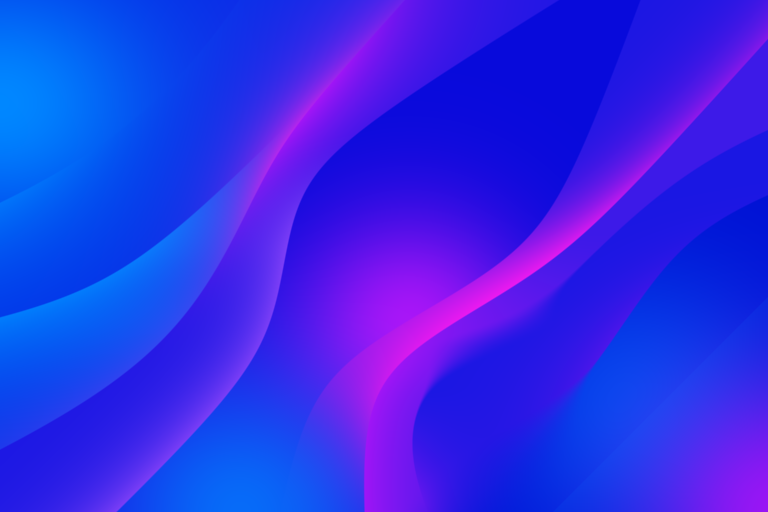
Give the GLSL for this background, as a Shadertoy shader.

```glsl
// Flowing silk ribbons in blue, violet and magenta.
// Each fold is a smoothly bent line; between folds lies a colour field
// lit by rims that fade away from the line and by soft elliptical glows.
#define BLUE     vec3(0.01, 0.17, 0.90)
#define AZURE    vec3(0.00, 0.53, 1.00)
#define DEEP     vec3(0.03, 0.04, 0.86)
#define INDIGO   vec3(0.10, 0.09, 0.89)
#define IRIS     vec3(0.24, 0.10, 0.91)
#define VIOLET   vec3(0.67, 0.08, 0.97)
#define LAVENDER vec3(0.55, 0.27, 0.98)
#define PINK     vec3(0.84, 0.14, 0.93)
#define MAGENTA  vec3(0.93, 0.10, 0.94)

// Smooth hinge: value and slope. bend = (slope change, height, roundness)
vec2 hinge(float y, vec3 bend) {
    float u = y - bend.y;
    float r = length(vec2(u, bend.z));
    return 0.5 * bend.x * vec2(u + r, 1.0 + u / r);
}

// Approximate signed distance to a line with two bends, positive on its right
float fold(vec2 p, float start, float slope, vec3 bendA, vec3 bendB) {
    vec2 line = vec2(start + slope * p.y, slope)
              + hinge(p.y, bendA) + hinge(p.y, bendB);
    return (p.x - line.x) / length(vec2(1.0, line.y));
}

float glow(vec2 p, vec2 center, vec2 radius) {
    vec2 q = (p - center) / radius;
    return exp(-dot(q, q));
}

float band(float y, float center, float width) {
    float u = (y - center) / width;
    return exp(-u * u);
}

float rim(float d, float width) { return exp(-abs(d) / width); }

float side(float d, float softness) { return smoothstep(-softness, softness, d); }

void mainImage(out vec4 fragColor, in vec2 fragCoord) {
    // Height is one unit, y runs down from the top
    vec2 p = fragCoord / iResolution.y;
    p.y = 1.0 - p.y;
    float y = p.y;
    float aa = 1.0 / iResolution.y;
    vec3 flatBend = vec3(0.0, 0.0, 1.0);

    // Folds from left to right
    float wing   = fold(p, 0.550, -0.50, vec3(-2.6, 0.35, 0.22), flatBend);
    float sweep  = fold(p, 0.815, -0.95, vec3(-5.0, 0.61, 0.08), flatBend);
    float crest  = fold(p, 0.818, -0.88, vec3(0.65, 0.28, 0.12), vec3(-2.2, 0.74, 0.22));
    float drape  = fold(p, 1.083, -1.65, vec3(1.75, 0.33, 0.12), vec3(-1.15, 0.68, 0.15));
    float stream = fold(p, 1.254, -0.36, vec3(-2.2, 0.51, 0.12), vec3(2.4, 0.70, 0.12));
    float spine  = fold(p, 1.566, -0.90, vec3(-1.7, 0.54, 0.12), vec3(2.7, 0.70, 0.12));
    float upper  = fold(p, 2.192, -3.20, vec3(2.3, 0.27, 0.12), flatBend);
    float lower  = fold(p, 2.366, -2.50, vec3(3.2, 0.73, 0.20), flatBend);
    float hollow = mix(upper, lower, smoothstep(0.60, 0.68, y));
    float shore  = fold(p, 2.621, -3.20, vec3(2.7, 0.41, 0.10), vec3(-0.4, 0.72, 0.10));

    // Blue wings on the left
    vec3 col = mix(BLUE, AZURE, glow(p, vec2(0.0, 0.20), vec2(0.30, 0.24)));
    vec3 layer = mix(BLUE, AZURE, 0.8 * rim(wing, 0.14) * glow(p, vec2(0.0, 0.42), vec2(0.40, 0.45)));
    col = mix(col, layer, side(wing, aa));
    layer = mix(BLUE, AZURE, 0.9 * rim(sweep, 0.12) * smoothstep(0.20, 0.50, y));
    layer = mix(layer, LAVENDER, 0.3 * rim(crest, 0.06) * band(y, 0.75, 0.20));
    col = mix(col, layer, side(sweep, aa));

    // Pink light along the crest, then the violet cloth behind it
    col = mix(col, VIOLET, 0.4 * rim(crest, 0.12) * smoothstep(0.30, 0.0, y));
    col = mix(col, PINK, 0.85 * rim(crest, 0.06) * band(y, 0.27, 0.25));
    layer = mix(INDIGO, VIOLET, 0.95 * rim(crest, 0.10) * band(y, 0.20, 0.27));
    layer = mix(layer, LAVENDER, 0.85 * rim(drape, 0.07) * smoothstep(0.25, 0.50, y));
    col = mix(col, layer, side(crest, aa));

    // Dark central valley with a violet heart and an azure foot
    layer = mix(DEEP, INDIGO, smoothstep(0.40, 0.80, y));
    layer = mix(layer, VIOLET, glow(p, vec2(0.80, 0.64), vec2(0.22)));
    layer = mix(layer, AZURE, 0.75 * glow(p, vec2(0.47, 1.0), vec2(0.25, 0.24)));
    col = mix(col, layer, side(drape, aa));

    // Magenta ribbon, widest at its waist
    layer = mix(INDIGO, AZURE, 0.7 * glow(p, vec2(0.52, 1.0), vec2(0.22, 0.26)));
    float strength = (0.5 + 0.5 * band(y, 0.58, 0.25)) * smoothstep(1.10, 0.75, y);
    layer = mix(layer, MAGENTA, strength * rim(spine, 0.06 + 0.12 * band(y, 0.65, 0.17)));
    col = mix(col, layer, side(stream, aa));

    // Iris cloth under the ribbon and the hollow beyond
    layer = mix(IRIS, VIOLET, 0.9 * rim(spine, 0.13) * smoothstep(0.45, 0.75, y));
    col = mix(col, layer, side(spine, aa));
    layer = mix(INDIGO, VIOLET, 0.35 * rim(shore, 0.07) * band(y, 0.68, 0.17));
    layer = mix(layer, VIOLET, 0.5 * rim(hollow, 0.08) * smoothstep(0.75, 1.0, y));
    col = mix(col, layer, side(hollow, aa + 0.05 * band(y, 0.66, 0.07)));

    // Lower right shore: azure haze, faint diagonal crease, violet corner
    layer = mix(vec3(0.0, 0.06, 0.83), mix(BLUE, AZURE, 0.35), glow(p, vec2(1.25, 0.80), vec2(0.28, 0.27)));
    float crease = p.x + y - 2.08;
    layer = mix(layer, AZURE, 0.10 * side(crease, aa) * rim(crease, 0.15));
    layer = mix(layer, VIOLET, 0.9 * glow(p, vec2(1.52, 1.0), vec2(0.25)));
    col = mix(col, layer, side(shore, aa + 0.10 * smoothstep(0.70, 0.95, y)));

    fragColor = vec4(col, 1.0);
}
```
